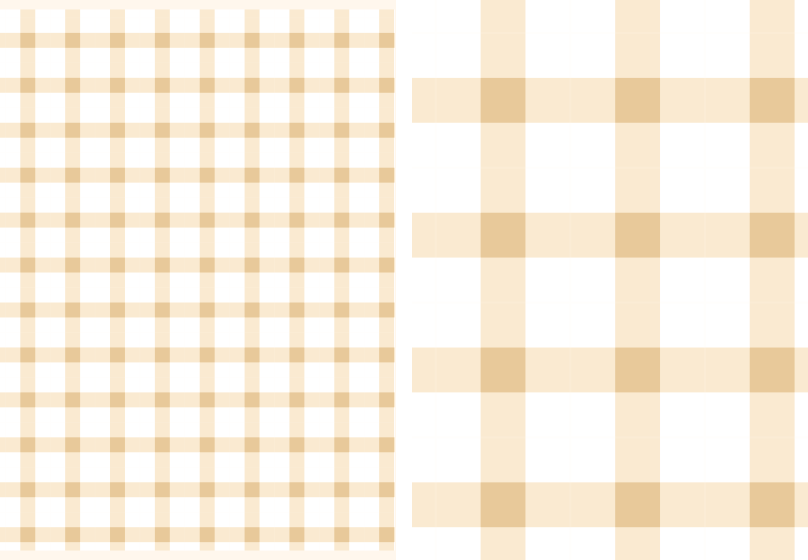
Left: the whole. Right: its middle third, enlarged.
This pattern is drawn by a Shadertoy shader. Its source:

```glsl
const vec3 MARGIN_CREAM = vec3(1.0, 0.97, 0.93);
const vec3 CLOTH_WHITE = vec3(1.0);
const vec3 BAND_CREAM = vec3(0.98, 0.917, 0.818);
const vec3 CROSSING_TAN = vec3(0.91, 0.79, 0.605);

// Lengths are fractions of the canvas height.
const vec2 PERIOD = vec2(0.0801, 0.08025);
const vec2 FIRST_BAND = vec2(0.0496, 0.0452);
const float BAND_WIDTH = 0.0267;
const float SEAM_WIDTH = 0.0013;
const float SEAM_STRENGTH = 0.15;
const float HEM_HEIGHT = 0.0169;
const float RIGHT_HEM = 0.002;

// Antialiased coverage of the region where dist is negative.
vec2 coverage(vec2 dist, float pixel) {
    return clamp(0.5 - dist / pixel, 0.0, 1.0);
}

// Stripes along both axes, repeated around a given centre.
vec2 stripes(vec2 p, vec2 centre, vec2 period, float width, float pixel) {
    vec2 offset = (fract((p - centre) / period + 0.5) - 0.5) * period;
    return coverage(abs(offset) - 0.5 * width, pixel);
}

// Two sets of bands, darker where they cross.
vec3 gingham(vec2 bands) {
    vec3 color = mix(CLOTH_WHITE, BAND_CREAM, max(bands.x, bands.y));
    return mix(color, CROSSING_TAN, bands.x * bands.y);
}

// Cloth rectangle, open on the left and hemmed on the other sides.
float clothMask(vec2 p, float aspect, float pixel) {
    vec2 dist = vec2(p.x - aspect + RIGHT_HEM, abs(p.y - 0.5) - 0.5 + HEM_HEIGHT);
    vec2 inside = coverage(dist, pixel);
    return inside.x * inside.y;
}

void mainImage(out vec4 fragColor, in vec2 fragCoord) {
    float pixel = 1.0 / iResolution.y;
    vec2 p = fragCoord * pixel;

    // Woven check
    vec2 bands = stripes(p, FIRST_BAND, PERIOD, BAND_WIDTH, pixel);
    vec3 color = gingham(bands);

    // Faint seams halfway between bands
    vec2 seams = stripes(p, FIRST_BAND + 0.5 * PERIOD, PERIOD, SEAM_WIDTH, pixel);
    color = mix(color, MARGIN_CREAM, SEAM_STRENGTH * max(seams.x, seams.y));

    // Plain margin around the cloth
    float cloth = clothMask(p, iResolution.x * pixel, pixel);
    fragColor = vec4(mix(MARGIN_CREAM, color, cloth), 1.0);
}
```
